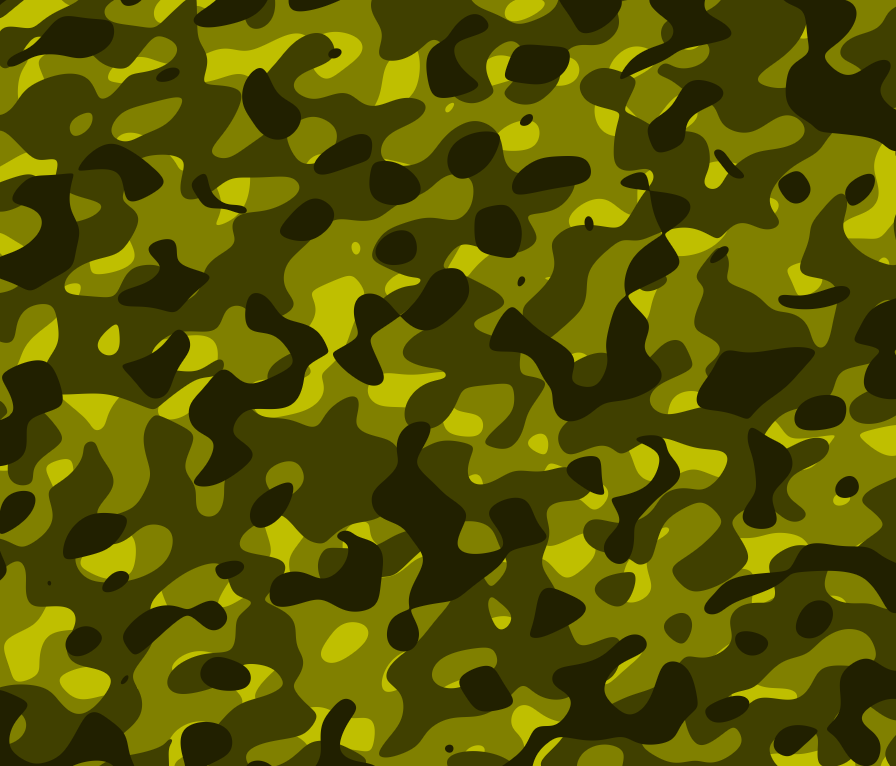
This pattern is drawn by a WebGL 1 fragment shader. Its source:

```glsl
precision highp float;
// Woodland camouflage: four olive tones in smooth, overlapping random blotches.

uniform vec2 u_resolution;

#define WAVES 44            // waves summed per layer
#define FREQ_MIN 2.5        // cycles per canvas height
#define FREQ_MAX 16.5
#define GRAIN_ANGLE 0.5     // direction the blotches lean, radians
#define GRAIN_STRETCH 0.24  // 0 = round, towards 1 = long streaks
#define OLIVE_LEVEL -0.755  // layer cut-offs, in standard deviations
#define MOSS_LEVEL -0.025
#define DARK_LEVEL 0.684

const float TAU = 6.2831853;
const float GOLDEN_ANGLE = 2.3999632;

const vec3 BRIGHT = vec3(0.75, 0.75, 0.0);
const vec3 OLIVE = vec3(0.50, 0.50, 0.0);
const vec3 MOSS = vec3(0.25, 0.25, 0.0);
const vec3 DARK = vec3(0.13, 0.125, 0.0);

float hash(vec2 p) {
  return fract(sin(dot(p, vec2(12.9898, 78.233))) * 43758.5453);
}

// Gaussian random field of unit variance: x = value, yz = gradient.
vec3 waveField(vec2 p, float seed) {
  vec2 grain = vec2(cos(GRAIN_ANGLE), sin(GRAIN_ANGLE));
  vec3 sum = vec3(0.0);
  for (int i = 0; i < WAVES; i++) {
    float n = float(i);
    float band = (n + hash(vec2(n, seed))) / float(WAVES);
    float angle = n * GOLDEN_ANGLE + hash(vec2(n, seed + 3.7)) + seed;
    float phase = TAU * hash(vec2(n, seed + 8.3));

    vec2 k = TAU * mix(FREQ_MIN, FREQ_MAX, band) * vec2(cos(angle), sin(angle));
    k -= GRAIN_STRETCH * dot(k, grain) * grain;

    float t = dot(k, p) + phase;
    sum += vec3(cos(t), -k * sin(t));
  }
  return sum * sqrt(2.0 / float(WAVES));
}

// Share of the pixel where the field lies above the level.
float blotches(vec2 p, float seed, float level, float pixel) {
  vec3 field = waveField(p, seed);
  float edgeWidth = max(length(field.yz) * pixel, 1e-4);
  return clamp(0.5 + (field.x - level) / edgeWidth, 0.0, 1.0);
}

void main() {
  float pixel = 1.0 / u_resolution.y;
  vec2 p = gl_FragCoord.xy * pixel;

  // Paint the layers from the lightest up to the darkest.
  vec3 color = BRIGHT;
  color = mix(color, OLIVE, blotches(p, 1.3, OLIVE_LEVEL, pixel));
  color = mix(color, MOSS, blotches(p, 23.1, MOSS_LEVEL, pixel));
  color = mix(color, DARK, blotches(p, 57.9, DARK_LEVEL, pixel));

  gl_FragColor = vec4(color, 1.0);
}
```
